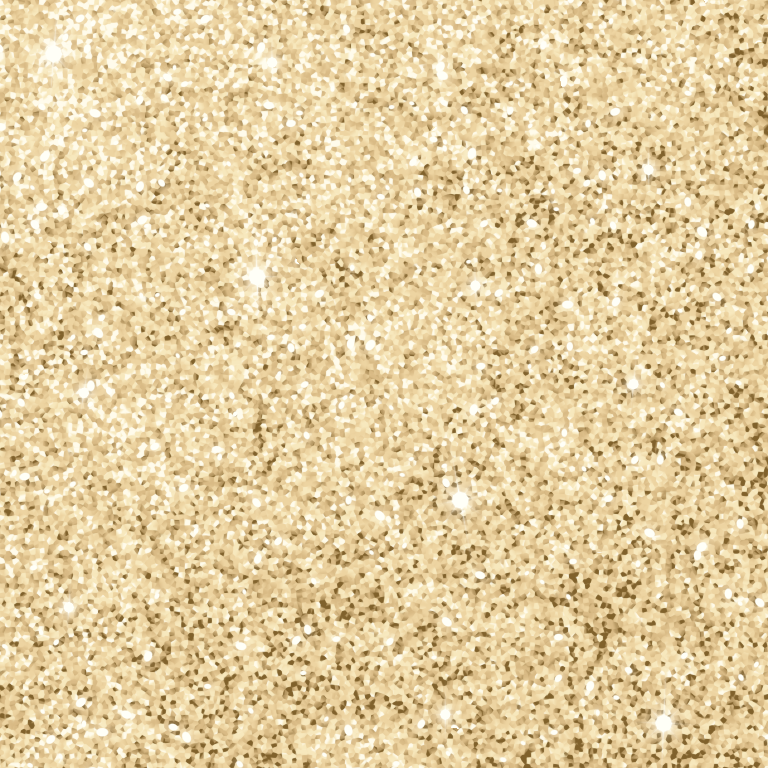
Give the GLSL for this texture, as a three.js fragment shader.

```glsl
// Pale gold glitter: packed tinted grains, scattered bright flakes and a few star glints.
varying vec2 vUv;

const vec3 DEEP  = vec3(0.50, 0.38, 0.17);
const vec3 BROWN = vec3(0.71, 0.59, 0.38);
const vec3 TAN   = vec3(0.85, 0.73, 0.52);
const vec3 SAND  = vec3(0.93, 0.83, 0.63);
const vec3 CREAM = vec3(0.97, 0.91, 0.74);
const vec3 PEARL = vec3(1.0, 0.985, 0.92);
const vec3 WHITE = vec3(1.0, 1.0, 0.97);
const float TAU = 6.28318;
const float GRAINS_ACROSS = 158.0;
const float FLAKES_ACROSS = 42.0;
const int STAR_COUNT = 11;

float hash(vec2 p, float seed) {
  vec3 q = fract(vec3(p.xyx) * 0.1031 + seed * 0.137);
  q += dot(q, q.yzx + 33.33);
  return fract((q.x + q.y) * q.z);
}

vec2 hash2(vec2 p, float seed) {
  return vec2(hash(p, seed), hash(p, seed + 3.7));
}

vec2 direction(float angle) {
  return vec2(cos(angle), sin(angle));
}

float noise(vec2 p, float seed) {
  vec2 i = floor(p);
  vec2 f = fract(p);
  f = f * f * (3.0 - 2.0 * f);
  float low = mix(hash(i, seed), hash(i + vec2(1.0, 0.0), seed), f.x);
  float high = mix(hash(i + vec2(0.0, 1.0), seed), hash(i + 1.0, seed), f.x);
  return mix(low, high, f.y);
}

// Tone ramp: rank 0 is the darkest grain, rank 1 the lightest.
vec3 goldTone(float rank) {
  vec3 c = mix(DEEP, BROWN, smoothstep(0.0, 0.07, rank));
  c = mix(c, TAN, smoothstep(0.07, 0.21, rank));
  c = mix(c, SAND, smoothstep(0.23, 0.51, rank));
  c = mix(c, CREAM, smoothstep(0.58, 0.80, rank));
  return mix(c, PEARL, smoothstep(0.87, 0.98, rank));
}

// Soft-edged Voronoi grains, each tilted so that its tone drifts across it.
vec3 grainLayer(vec2 p, float lightShift) {
  vec2 cell = floor(p);
  vec3 sum = vec3(0.0);
  float total = 0.0;
  for (int y = -1; y <= 1; y++) {
    for (int x = -1; x <= 1; x++) {
      vec2 id = cell + vec2(float(x), float(y));
      vec2 offset = p - id - mix(vec2(0.05), vec2(0.95), hash2(id, 1.0));
      float rank = hash(id, 9.0);
      float tilt = dot(offset, direction(TAU * hash(id, 13.0)));
      float weight = exp(-13.0 * (length(offset) - 0.12 * rank));
      sum += weight * goldTone(rank + lightShift + 0.16 * tilt);
      total += weight;
    }
  }
  return sum / total;
}

// Coverage of sparse, slightly oval flakes with a faint halo.
float flakeLayer(vec2 p, float density) {
  vec2 cell = floor(p);
  float cover = 0.0;
  for (int y = -1; y <= 1; y++) {
    for (int x = -1; x <= 1; x++) {
      vec2 id = cell + vec2(float(x), float(y));
      vec2 offset = p - id - hash2(id, 21.0);
      vec2 axis = direction(TAU * hash(id, 25.0));
      vec2 q = vec2(dot(offset, axis), dot(offset, vec2(-axis.y, axis.x)));
      float radius = mix(0.13, 0.29, pow(hash(id, 29.0), 2.0));
      float d = length(q * vec2(0.85, 1.2));
      float shape = 1.0 - smoothstep(radius - 0.06, radius + 0.05, d);
      float halo = 0.22 * exp(-d * d / (radius * radius * 3.0));
      cover = max(cover, step(hash(id, 33.0), density) * max(shape, halo));
    }
  }
  return cover;
}

// A thin ray through the centre that fades along its length.
float ray(vec2 p, vec2 axis, float len) {
  float along = abs(dot(p, axis));
  float across = abs(dot(p, vec2(-axis.y, axis.x)));
  return exp(-across / 0.0014 - along / len);
}

float star(vec2 p, float size, float angle) {
  float core = 1.0 - smoothstep(0.006, 0.010, length(p) / size);
  float glow = 0.45 * exp(-dot(p, p) / (0.00022 * size * size));
  float rays = ray(p, direction(angle), 0.024 * size * size);
  for (int i = 1; i < 4; i++) {
    rays += 0.7 * ray(p, direction(angle + float(i) * TAU / 8.0), 0.011 * size * size);
  }
  return min(core + glow + rays, 1.0);
}

void main() {
  // Broad light: paler at the upper left, with soft mottling.
  float slope = 0.09 * (vUv.y - vUv.x);
  float mottle = 0.14 * (noise(vUv * 9.0, 41.0) - 0.5) + 0.12 * (noise(vUv * 28.0, 43.0) - 0.5);
  float lightShift = slope + mottle + 0.02 * (vUv.y - 0.5);

  vec3 color = grainLayer(vUv * GRAINS_ACROSS, lightShift);
  color = mix(color, WHITE, flakeLayer(vUv * FLAKES_ACROSS, 0.16 + 0.5 * lightShift));

  // Star glints spread by a low-discrepancy sequence, a few of them large.
  for (int i = 0; i < STAR_COUNT; i++) {
    float n = float(i);
    vec2 center = fract(vec2(0.07, 0.93) + n * vec2(0.7549, 0.5698));
    float size = mod(n, 3.0) < 0.5 ? 1.25 : 0.75;
    float angle = TAU * (0.25 + 0.06 * (hash(vec2(n, 5.0), 51.0) - 0.5));
    color = mix(color, WHITE, star(vUv - center, size, angle));
  }
  gl_FragColor = vec4(color, 1.0);
}
```
